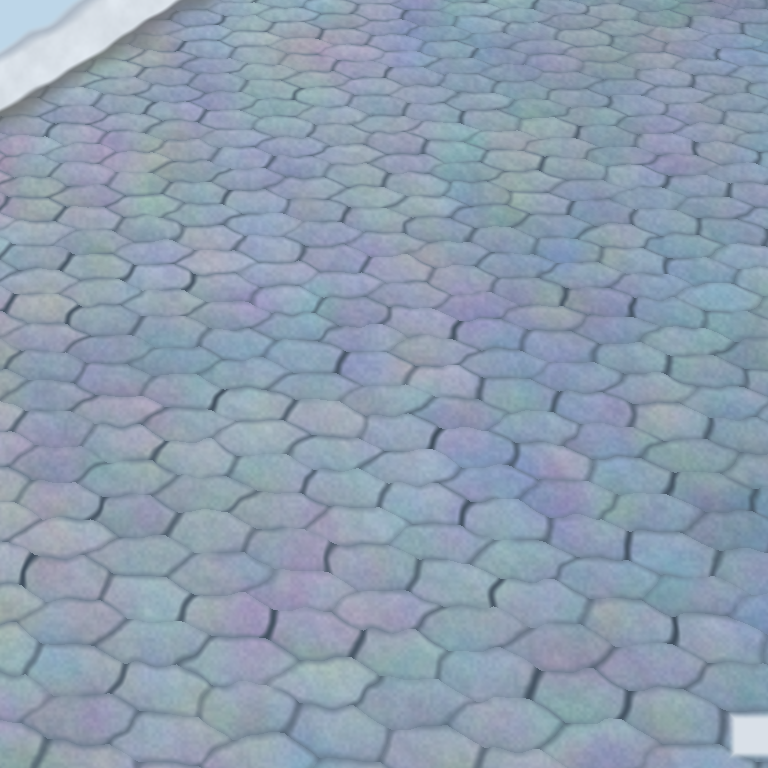
Write a WebGL 2 fragment shader that draws this texture.

```glsl
#version 300 es
precision highp float;
// Blue-grey interlocking pavers receding in perspective, with a pale kerb in the corner.
uniform vec2 u_resolution;
out vec4 outColor;

const vec3 SLATE = vec3(0.56, 0.62, 0.69);
const vec3 TONE_STEP = vec3(0.066, 0.062, 0.057);
const vec3 JOINT_DARK = vec3(0.25, 0.31, 0.37);
const vec3 SEAM_GREY = vec3(0.40, 0.47, 0.54);
const vec3 KERB_WHITE = vec3(0.85, 0.88, 0.91);
const vec3 PALE_BLUE = vec3(0.74, 0.84, 0.91);
const vec3 SOIL = vec3(0.42, 0.43, 0.43);

// Half extents of the leaning joints in the upright and the flat courses
const vec2 UPRIGHT = vec2(0.12, 0.18);
const vec2 FLAT = vec2(0.22, 0.18);

struct Paver {
  vec2 id;       // column and course
  vec2 jointId;  // nearest leaning joint
  float joint;   // distance to that joint
  float seam;    // distance to the zigzag between courses
  float height;  // position above the paver centre
  float isFlat;
};

float hash(vec2 p) {
  vec3 q = fract(vec3(p.xyx) * 0.1031);
  q += dot(q, q.yzx + 33.33);
  return fract((q.x + q.y) * q.z);
}

float noise(vec2 p) {
  vec2 i = floor(p), f = fract(p);
  f = f * f * (3.0 - 2.0 * f);
  return mix(mix(hash(i), hash(i + vec2(1, 0)), f.x),
             mix(hash(i + vec2(0, 1)), hash(i + vec2(1, 1)), f.x), f.y);
}

float fbm(vec2 p) {
  float sum = 0.0, gain = 0.5;
  for (int k = 0; k < 4; k++) {
    sum += gain * noise(p);
    p = p * 2.03 + 17.0;
    gain *= 0.5;
  }
  return sum / 0.9375;
}

// Canvas position to paving position: x counts columns, y counts course pairs
vec2 toPaving(vec2 uv) {
  mat3 view = mat3(0.09604, -0.02507, -0.01274,
                   -0.00503, 0.11784, 0.05714,
                   0.1263, 0.33854, 1.0);
  vec3 p = inverse(view) * vec3(uv, 1.0);
  return p.xy / p.z;
}

// Zigzag top of an upright course
float zigzag(float x) {
  float run = 1.0 - UPRIGHT.x - FLAT.x;
  float t = fract(x - UPRIGHT.x);
  float rise = min(t / run, (1.0 - t) / (1.0 - run));
  return mix(UPRIGHT.y, 0.5 - FLAT.y, rise);
}

Paver findPaver(vec2 p) {
  float course = floor(p.y + 0.5);
  float y = p.y - course;
  float above = y - zigzag(p.x);
  float below = -y - zigzag(-p.x);
  float isFlat = step(0.0, max(above, below));
  course += isFlat * 0.5 * sign(y);
  float height = p.y - course;
  vec2 lean = mix(UPRIGHT, FLAT, isFlat);
  float column = p.x - height * lean.x / lean.y;
  float nearest = floor(column + 0.5);
  float joint = abs(column - nearest) * lean.y / length(lean);
  float seam = min(abs(above), abs(below)) * 0.93;
  return Paver(vec2(floor(column), course * 2.0), vec2(nearest, course * 2.0),
               joint, seam, height, isFlat);
}

float stroke(float dist, float halfWidth, float soft) {
  return 1.0 - smoothstep(halfWidth - soft, halfWidth + soft, dist);
}

vec3 paving(vec2 uv) {
  vec2 p = toPaving(uv);
  float pixel = max(fwidth(p.x), fwidth(p.y));
  vec2 wobble = vec2(noise(p * 4.0), noise(p * 4.0 + 51.0)) - 0.5;
  Paver b = findPaver(p + wobble * 0.09);
  float far = smoothstep(1.0, 16.0, p.y);

  // Tone of each paver, weathering and grain
  float tone = (hash(b.id + 80.0) - 0.5) * 0.8 + b.height * 1.6;
  tone += (fbm(uv * 9.0) - 0.5) * 1.6 + (fbm(p * 6.0) - 0.5) * 1.1;
  tone += (noise(uv * 210.0) - 0.5) * 0.7 + 0.28 - 0.5 * smoothstep(0.5, 1.0, uv.x);
  vec3 color = SLATE + TONE_STEP * tone;

  // Faint coloured blotches, bluer toward the right
  vec3 tint = vec3(fbm(uv * 15.0 + 3.0), fbm(uv * 15.0 + 40.0), fbm(uv * 15.0 + 90.0));
  color += (tint - dot(tint, vec3(1.0 / 3.0))) * 0.15;
  color += vec3(-0.03, 0.0, 0.015) * (uv.x - 0.4);

  // Soft seams, then the darker leaning joints of uneven strength
  float soft = 0.022 + pixel * 0.7;
  float wear = smoothstep(0.2, 0.75, noise(p * 3.0 + 9.0));
  color = mix(color, SEAM_GREY, stroke(b.seam, 0.025, soft + 0.02) * mix(0.3, 0.85, wear));
  float strength = mix(0.35, 1.0, hash(b.jointId + 140.0)) * mix(1.0, 0.65, b.isFlat);
  float dark = stroke(b.joint, mix(0.034, 0.026, b.isFlat), soft);
  return mix(color, JOINT_DARK, dark * strength * (1.0 - 0.35 * far));
}

void main() {
  vec2 uv = gl_FragCoord.xy / u_resolution;
  float soft = 0.003 + 0.7 / min(u_resolution.x, u_resolution.y);
  vec3 color = paving(uv);

  // Kerb with a soil line along its foot
  float kerb = (uv.y - 0.856 - 0.61 * uv.x + (noise(uv * 30.0) - 0.5) * 0.012) * 0.85;
  color = mix(color, SOIL, smoothstep(-0.035, 0.0, kerb) * 0.75);
  vec3 stone = KERB_WHITE + (fbm(uv * 40.0) - 0.5) * 0.1;
  stone = mix(stone, SLATE, 0.6 * stroke(abs(kerb - 0.06), 0.006, 0.008));
  stone = mix(stone, PALE_BLUE, smoothstep(0.06, 0.07, kerb));
  color = mix(color, stone, smoothstep(-soft, soft, kerb));

  // Pale slab at the lower right
  vec2 slab = abs(uv - vec2(0.99, 0.042)) - vec2(0.037, 0.026);
  color = mix(color, KERB_WHITE, stroke(max(slab.x, slab.y), 0.0, soft * 1.5));
  outColor = vec4(clamp(color, 0.0, 1.0), 1.0);
}
```
